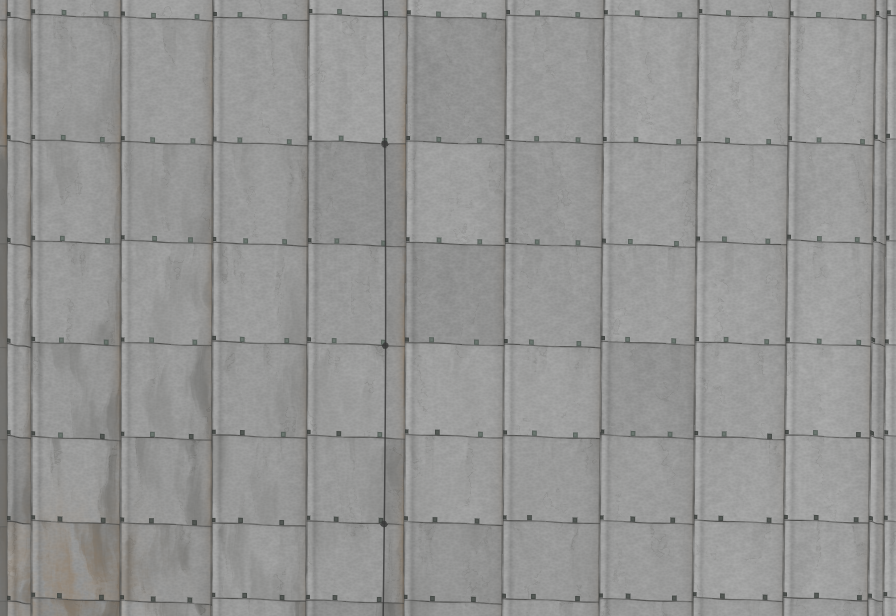
A WebGL 2 fragment shader for this texture:

```glsl
#version 300 es
precision highp float;
// Weathered grey metal cladding: uneven columns of panels between raised ribs,
// lapped at seams that spread apart upward, with clips, rust and a thin cable.
// Panels come from formulas; wear from layered sines and cellular noise.
uniform vec2 u_resolution;
out vec4 fragColor;

#define RIB_PITCH 0.1525
#define RIB_WIDTH 0.013
#define SEAM_HALF 0.0010
#define CLIP_HALF vec2(0.0038, 0.0042)
#define CABLE_X 0.622
#define PANEL_VARIATION 0.03
#define STAIN_AMOUNT 0.85
#define RUST_AMOUNT 0.85
#define ZINC vec3(0.622, 0.624, 0.622)
#define GRIME vec3(0.40, 0.40, 0.39)
#define RUST vec3(0.54, 0.45, 0.35)
#define PATINA vec3(0.40, 0.45, 0.42)

float hash(vec2 p) {
  p = fract(p * vec2(0.1031, 0.1130) + 0.37);
  p += dot(p, p.yx + 33.33);
  return fract((p.x + p.y) * p.x * 7.31);
}

// Sines that bend one another, about -1 to 1.
float layeredSines(vec2 p) {
  float sum = 0.0, amp = 0.5;
  for (int i = 0; i < 5; i++) {
    sum += amp * sin(p.x + 1.7 * sin(p.y + sum));
    p = mat2(1.5, 1.1, -1.1, 1.5) * p + 2.3;
    amp *= 0.62;
  }
  return sum;
}

// Distance to the nearest scattered point.
float cellular(vec2 p) {
  vec2 cell = floor(p);
  float nearest = 2.0;
  for (int j = -1; j <= 1; j++)
    for (int i = -1; i <= 1; i++) {
      vec2 c = cell + vec2(i, j);
      nearest = min(nearest, length(c + vec2(hash(c), hash(c + 51.7)) - p));
    }
  return nearest;
}

// Smooth coverage of a shape reaching halfWidth from its centre.
float cover(float d, float halfWidth) {
  return clamp((halfWidth - abs(d)) * u_resolution.y + 0.5, 0.0, 1.0);
}

// Ribs lean slightly; the outermost two close the wall at its borders.
float ribX(float i, float y) {
  float x = 0.051 + RIB_PITCH * i - 0.0114 * sin(0.72 * i) + 0.0014 * i * (y - 0.5);
  return clamp(x - 0.006 * step(8.5, i), 0.011, 1.437 + 0.006 * (y - 0.5)) - step(i, -1.5);
}

float seamY(float r, float column, float u) {
  float y = 0.025 + r * (0.1193 + 0.00644 * r) - 0.0136 * exp(-3.0 * (r - 5.0) * (r - 5.0));
  float jitter = 0.006 * (hash(vec2(column, r + 9.0)) - 0.5);
  return y + jitter - 0.006 * (u - 0.5) + 0.0006 * sin(u * 9.0 + column * 2.0 + r);
}

void main() {
  vec2 p = gl_FragCoord.xy / u_resolution.y;

  // Find the panel and the place within it.
  float column = -2.0, row = -1.0;
  for (float i = -1.0; i < 11.0; i++) if (p.x > ribX(i, p.y)) column = i;
  float left = ribX(column, p.y), right = column > 9.5 ? left + RIB_PITCH : ribX(column + 1.0, p.y);
  float u = (p.x - left) / (right - left);
  for (float r = 0.0; r < 8.0; r++) if (p.y > seamY(r, column, u)) row = r;
  float low = seamY(row, column, u), high = seamY(row + 1.0, column, u);
  float v = (p.y - low) / (high - low);
  float dLeft = p.x - left, dRight = right - p.x;
  vec2 id = vec2(column, row);
  vec2 q = p + 3.0 * vec2(hash(id + 3.0), hash(id + 17.0));

  // Panel tone and weathering, heaviest at the lower left.
  float age = smoothstep(1.5, 0.0, p.x + 0.75 * p.y);
  float cloud = layeredSines(q * vec2(28.0, 15.0));
  float streak = layeredSines(vec2(q.x * 80.0 + 0.9 * cloud, q.y * 9.0));
  float fine = layeredSines(q * vec2(120.0, 190.0) + cloud);
  float speckle = cellular(p * vec2(150.0, 230.0));
  float tone = PANEL_VARIATION * (hash(id) - 0.5) - 0.035 * step(0.91, hash(id + 29.0));
  vec3 color = ZINC + tone + 0.014 * cloud + 0.016 * fine + 0.012 * streak + 0.04 * (speckle - 0.5);
  float runoff = smoothstep(0.1, 1.0, v) * smoothstep(-0.1, 0.9, streak);
  float sideStain = smoothstep(0.6, 1.0, u + 0.12 * cloud) * (0.5 + 0.45 * streak);
  float patches = smoothstep(-0.2, 0.9, cloud + 0.45 * streak + 0.2 * fine) * age;
  float wear = 0.17 * runoff + (0.14 + 0.35 * age) * sideStain + 0.42 * patches + 0.06 * age;
  float vein = smoothstep(0.09, 0.0, abs(cloud + 0.2 * fine)) * smoothstep(-0.1, 0.7, streak);
  color = mix(color, GRIME, clamp(STAIN_AMOUNT * (wear + 0.2 * vein), 0.0, 0.75));
  vec2 fromCorner = (p - vec2(0.10, 0.06)) / vec2(0.12, 0.10);
  float brown = exp(-dot(fromCorner, fromCorner)) * (0.25 + 0.3 * streak + 0.15 * fine);
  color = mix(color, RUST, clamp(brown, 0.0, 0.5));

  // Rounded rib, shade and rust beside it, and the dark groove.
  float round = sin(clamp(dLeft / RIB_WIDTH, 0.0, 1.0) * 3.14159);
  color += 0.04 * round - 0.05 * exp(-pow((dLeft - RIB_WIDTH) / 0.005, 2.0));
  color -= 0.055 * exp(-dRight / 0.007);
  float rustColumn = (0.25 + 0.75 * hash(vec2(column, 71.0))) * (1.0 - 0.65 * smoothstep(0.7, 1.0, p.x));
  float rust = exp(-dRight / 0.006) * rustColumn * (0.8 + 0.4 * sin(p.y * 19.0 + column * 4.0) + 0.3 * fine);
  color = mix(color, RUST, clamp(RUST_AMOUNT * rust, 0.0, 0.8));
  float groove = cover(min(dLeft, dRight), 0.0019) * (0.55 + 0.25 * layeredSines(vec2(column, p.y * 45.0)));
  color = mix(color, GRIME * 0.8, clamp(groove, 0.0, 0.9));

  // Thin, uneven lapped seam and the shade under it.
  color -= 0.035 * exp(-(high - p.y) / 0.004);
  float seam = cover(min(p.y - low, high - p.y), SEAM_HALF);
  float contact = 0.66 + 0.3 * layeredSines(vec2(p.x * 55.0, row * 3.0));
  color = mix(color, GRIME * 0.7, seam * clamp(contact, 0.25, 0.9));

  // One dark clip at the rib and two dull green ones along each seam.
  for (float k = 0.0; k < 3.0; k++) {
    float shift = 0.08 * (hash(id + k * 7.0 + 5.0) - 0.5) * min(k, 1.0);
    float x = (k * (0.25 + 0.07 * k) + shift) * RIB_PITCH + 0.003 * step(k, 0.5);
    vec2 d = abs(vec2(dLeft - x, p.y - low - 0.005)) - CLIP_HALF * (k < 0.5 ? 0.8 : 1.0);
    float box = max(d.x, d.y);
    float dull = k < 0.5 ? 0.8 : 0.65 * step(row + 1.5 * hash(id + k), 2.6);
    vec3 clip = mix(PATINA, vec3(0.24, 0.25, 0.24), dull);
    color = mix(color, clip * (0.75 + 0.25 * smoothstep(0.0, -0.003, box)), 0.9 * cover(box + 1.0, 1.0));
  }

  // Cable with knots on alternate seams, and the dark border strip.
  float cable = p.x - CABLE_X - 0.004 * sin(p.y * 3.14159);
  color -= 0.03 * smoothstep(0.03, 0.0, cable) * step(0.0, cable);
  float knotY = mod(row, 2.0) > 0.5 ? low : high;
  color = mix(color, vec3(0.22), 0.85 * cover(cable, 0.0012));
  float knot = length(vec2(cable, p.y - knotY)) + 0.0015 * fine;
  color = mix(color, vec3(0.22), 0.85 * cover(knot, 0.0055));
  float strip = step(column, -1.5) * smoothstep(0.77, 0.73, p.y);
  color = mix(color, GRIME, 0.7 * strip);
  fragColor = vec4(clamp(color, 0.0, 1.0), 1.0);
}
```
